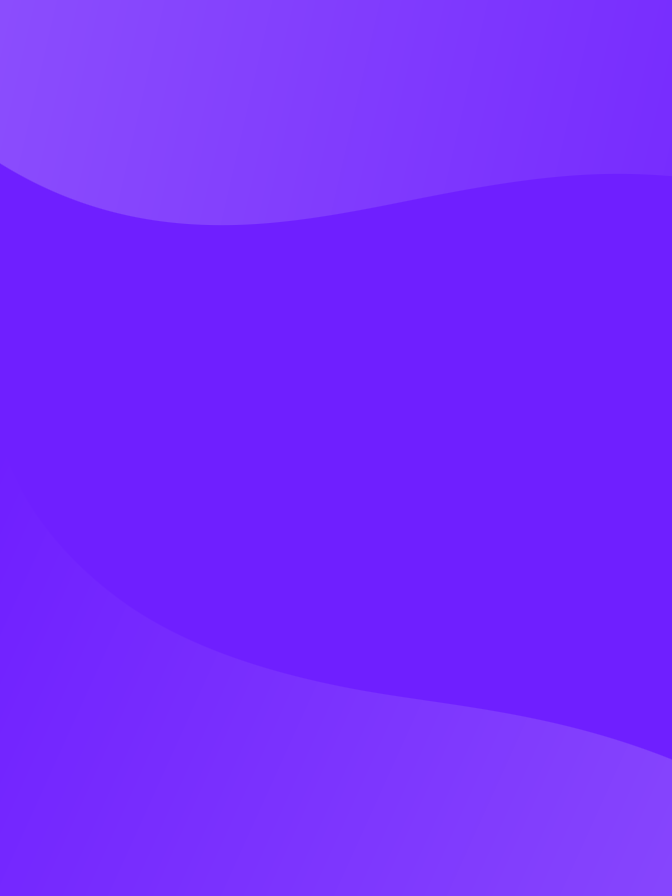
Give the GLSL for this background, as a Shadertoy shader.

```glsl
// A vivid violet field crossed by two paler waves, one above and one below.
// Each wave edge is a chain of cubic Hermite arcs in canvas units;
// each wave is filled with a soft linear gradient that fades into the field.

const vec3 FIELD_COLOR = vec3(0.437, 0.122, 1.0);
const vec3 LIGHT_COLOR = vec3(0.550, 0.310, 0.99);

// Strength of the light tint: value at an anchor, change along x and y
const vec2 UPPER_ANCHOR = vec2(0.0, 1.0);
const float UPPER_START = 0.96;
const vec2 UPPER_SLOPE = vec2(-0.65, 0.20);
const vec2 LOWER_ANCHOR = vec2(0.0, 0.48);
const float LOWER_START = 0.0;
const vec2 LOWER_SLOPE = vec2(0.62, -0.375);

// Edge knots: position along the edge, height, slope
const vec3 UPPER_KNOTS[5] = vec3[5](
    vec3(0.000, 0.8177, -0.465),
    vec3(0.330, 0.7487,  0.000),
    vec3(0.599, 0.7747,  0.150),
    vec3(0.920, 0.8060,  0.000),
    vec3(1.000, 0.8034, -0.060));

// The lower edge runs over sqrt(x), so it starts nearly vertical at the left
const vec3 LOWER_KNOTS[4] = vec3[4](
    vec3(0.000, 0.5339, -0.391),
    vec3(0.417, 0.3333, -0.469),
    vec3(0.722, 0.2318, -0.208),
    vec3(1.000, 0.1523, -0.599));

// Cubic arc from knot a to knot b
float hermite(vec3 a, vec3 b, float x) {
    float span = b.x - a.x;
    float t = clamp((x - a.x) / span, 0.0, 1.0);
    float ease = t * t * (3.0 - 2.0 * t);
    float bend = t * (1.0 - t) * span * (a.z * (1.0 - t) - b.z * t);
    return mix(a.y, b.y, ease) + bend;
}

float upperEdge(float x) {
    float height = UPPER_KNOTS[0].y;
    for (int i = 0; i < 4; i++) {
        if (x >= UPPER_KNOTS[i].x) height = hermite(UPPER_KNOTS[i], UPPER_KNOTS[i + 1], x);
    }
    return height;
}

float lowerEdge(float x) {
    float s = sqrt(max(x, 0.0));
    float height = LOWER_KNOTS[0].y;
    for (int i = 0; i < 3; i++) {
        if (s >= LOWER_KNOTS[i].x) height = hermite(LOWER_KNOTS[i], LOWER_KNOTS[i + 1], s);
    }
    return height;
}

// Smooth mask, one pixel wide at the edge, of where d is positive
float coverage(float d) {
    return clamp(0.5 + d / max(fwidth(d), 1e-5), 0.0, 1.0);
}

// Wave fill: the field tinted by a linear ramp
vec3 waveFill(vec2 uv, vec2 anchor, float start, vec2 slope) {
    float tint = clamp(start + dot(uv - anchor, slope), 0.0, 1.0);
    return mix(FIELD_COLOR, LIGHT_COLOR, tint);
}

void mainImage(out vec4 fragColor, in vec2 fragCoord) {
    vec2 uv = fragCoord / iResolution.xy;

    // Upper wave
    vec3 upperFill = waveFill(uv, UPPER_ANCHOR, UPPER_START, UPPER_SLOPE);
    vec3 color = mix(FIELD_COLOR, upperFill, coverage(uv.y - upperEdge(uv.x)));

    // Lower wave
    vec3 lowerFill = waveFill(uv, LOWER_ANCHOR, LOWER_START, LOWER_SLOPE);
    color = mix(color, lowerFill, coverage(lowerEdge(uv.x) - uv.y));

    fragColor = vec4(color, 1.0);
}
```
